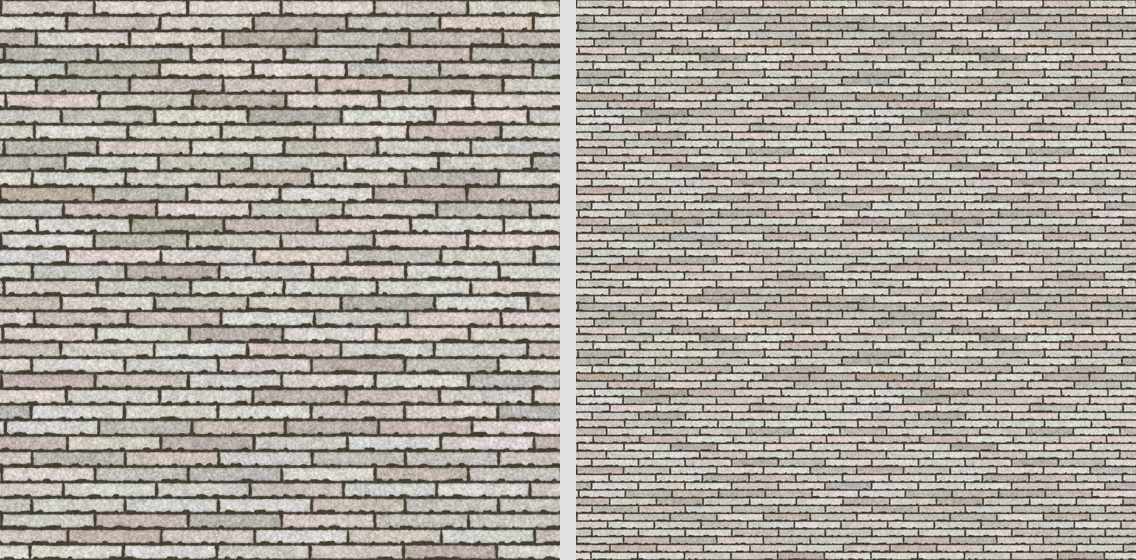
Left: one tile. Right: repeated 2 by 2.
Reproduce this texture procedurally as a three.js fragment shader.

```glsl
// Wall of long, thin, pale grey bricks with ragged dark mortar, 6 across and 36 down.
varying vec2 vUv;

float hash(vec2 p) {
  vec3 q = fract(p.xyx * 0.1031);
  q += dot(q, q.yzx + 33.33);
  return fract((q.x + q.y) * q.z);
}

// Value noise that wraps after a whole number of cells
float noise(vec2 p, vec2 period) {
  vec2 i = floor(p);
  vec2 f = fract(p);
  f = f * f * (3.0 - 2.0 * f);
  vec2 a = mod(i, period);
  vec2 b = mod(i + 1.0, period);
  return mix(mix(hash(a), hash(vec2(b.x, a.y)), f.x),
             mix(hash(vec2(a.x, b.y)), hash(b), f.x), f.y);
}

float wrapNoise(float cells) {
  return noise(vUv * cells, vec2(cells));
}

void main() {
  // One unit is a row height; each brick is 6 units long
  vec2 p = vUv * 36.0;
  float row = mod(floor(p.y), 36.0);
  float y = fract(p.y);

  // Third-brick stagger with a little irregularity per row
  float shift = 2.0 * (row + 1.0) + 0.15 + 0.5 * (hash(vec2(row, 71.0)) - 0.5);
  float x = (p.x - shift) / 6.0;
  vec2 brick = vec2(mod(floor(x), 6.0), row);

  // Upright joints, some of them wedge shaped
  float nearest = floor(x + 0.5);
  float wedge = hash(vec2(mod(nearest, 6.0), row) + 113.0) - 0.5;
  float side = abs(x - nearest) * 6.0 - 0.085 - 0.13 * wedge * (y - 0.5);

  // Level joints, with mortar lumps biting into the lower edges
  float lumps = noise(vec2(vUv.x * 96.0, row), vec2(96.0, 36.0));
  float lower = y - 0.085 - 0.12 * smoothstep(0.5, 0.85, lumps);
  float upper = 1.0 - y - 0.065;
  float edge = min(side, min(lower, upper));
  edge += 0.07 * (wrapNoise(216.0) - 0.5);

  // Brick tone, tint and faint broad staining
  float tone = hash(brick + 17.0);
  float pink = hash(brick + 41.0);
  float beige = hash(brick + 59.0);
  vec3 brickColor = mix(vec3(0.845, 0.838, 0.825), vec3(0.70, 0.68, 0.66), tone * tone);
  brickColor += mix(vec3(-0.008, 0.006, 0.0), vec3(0.022, -0.025, -0.022), pink * pink);
  brickColor += vec3(0.0, -0.004, -0.035) * beige * beige * beige;
  brickColor += vec3(0.006, -0.004, 0.018) * (wrapNoise(4.0) - 0.4);
  brickColor += 0.05 * (wrapNoise(48.0) - 0.5);

  // Sandy grain and worn, darker rims
  float grain = 0.6 * wrapNoise(360.0) + 0.4 * wrapNoise(230.0) - 0.5;
  brickColor += 0.26 * grain;
  brickColor *= mix(0.93, 1.0, smoothstep(0.0, 0.2, edge));

  vec3 mortarColor = vec3(0.265, 0.245, 0.19) + 0.1 * grain;
  gl_FragColor = vec4(mix(mortarColor, brickColor, smoothstep(-0.05, 0.075, edge)), 1.0);
}
```
